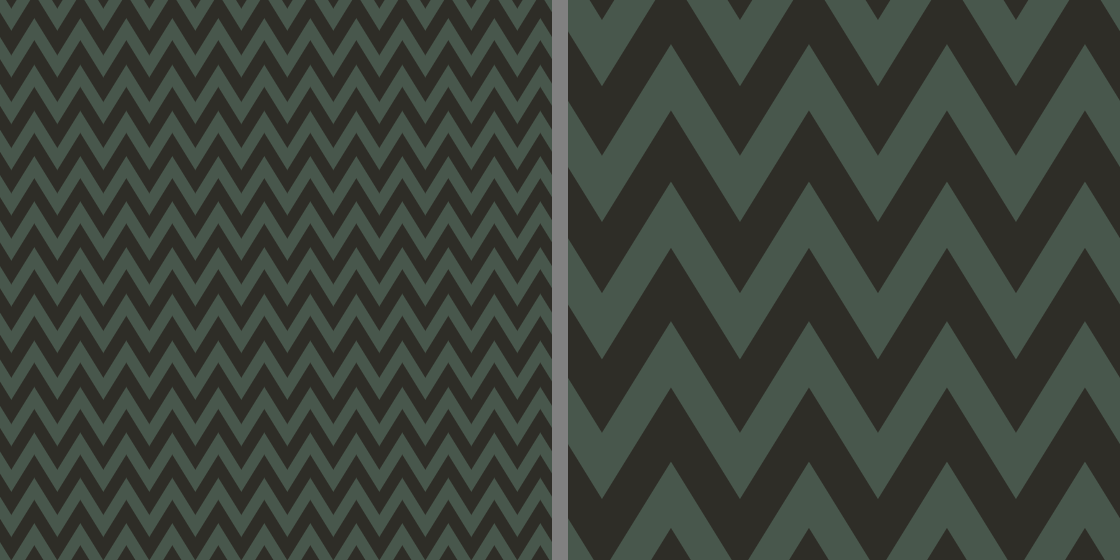
Left, the full canvas; right, a detail of the centre.
Write a Shadertoy shader that draws this pattern.

```glsl
// Flat zigzag stripes: green chevron bands on a dark brown ground.
// A triangle wave bends the vertical axis, which is then cut into rows;
// each row drifts slightly so the spacing is not perfectly even.

#define COLUMNS 12.0       // zigzag periods across the canvas
#define ROWS 12.173        // stripe periods down the canvas
#define PEAK_PHASE 0.746   // position of a peak inside one period
#define AMPLITUDE 0.0664   // peak to trough, in canvas heights
#define TOP_OFFSET 0.0322  // first full peak below the top edge
#define BAND 0.48          // green share of a row
#define DRIFT 0.019        // uneven row spacing, in rows
#define DRIFT_PERIOD 6.5   // rows per drift cycle
#define GROUND vec3(0.182, 0.177, 0.152)
#define GREEN vec3(0.282, 0.341, 0.298)

const float TAU = 6.2831853;

// 0 at each peak, 1 at each trough
float triangleWave(float x) {
    return 2.0 * abs(fract(x - PEAK_PHASE + 0.5) - 0.5);
}

// Signed distance to the nearest band along the row axis, in rows
float bandDistance(float row) {
    float index = floor(row + 0.5 - 0.5 * BAND);
    float drift = DRIFT * cos(TAU * (index - 1.5) / DRIFT_PERIOD);
    return abs(row - index - drift - 0.5 * BAND) - 0.5 * BAND;
}

void mainImage(out vec4 fragColor, in vec2 fragCoord) {
    vec2 uv = fragCoord / iResolution.xy;
    float depth = 1.0 - uv.y;

    // Straighten the zigzag, then measure in rows
    float bend = AMPLITUDE * triangleWave(uv.x * COLUMNS);
    float row = (depth - bend - TOP_OFFSET) * ROWS;

    // One pixel measured across the slanted edge, in rows
    float slope = 2.0 * AMPLITUDE * COLUMNS * iResolution.y / iResolution.x;
    float pixel = ROWS * length(vec2(1.0, slope)) / iResolution.y;

    float cover = clamp(0.5 - bandDistance(row) / pixel, 0.0, 1.0);
    fragColor = vec4(mix(GROUND, GREEN, cover), 1.0);
}
```
